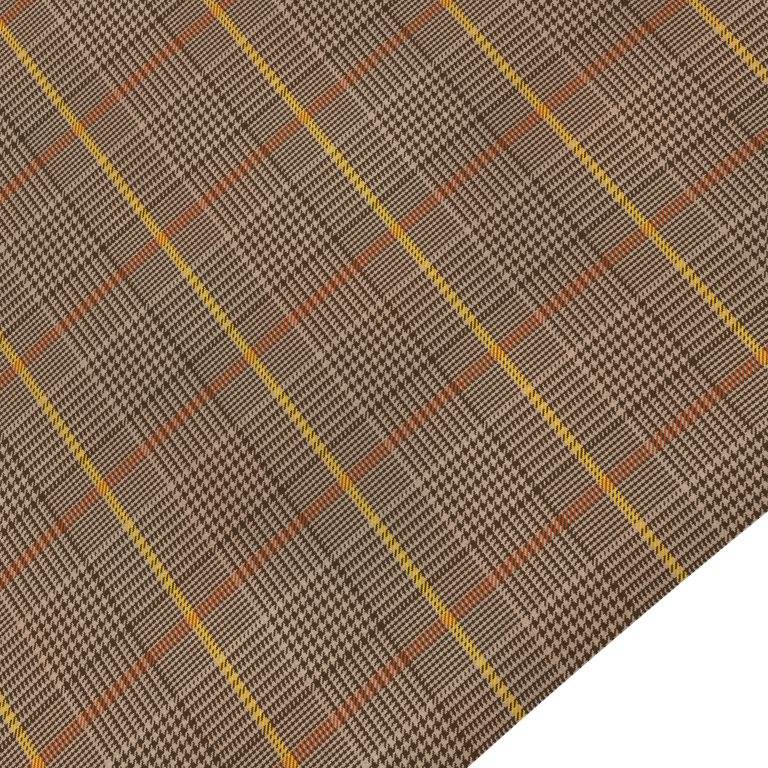
Give the GLSL for this texture, as a Shadertoy shader.

```glsl
const vec2 THREADS = vec2(160.0, 128.0);   // warp and weft threads per repeat
const vec2 WIDE_CENTRE = vec2(0.5, 0.53);  // middle of the four-and-four section
const vec2 WIDE_HALF = vec2(0.225, 0.25);  // half its extent
const vec2 ACCENT_HALF = vec2(4.0, 5.0);   // half widths of accents, in threads
const float CLOTH_EDGE = 5.665;            // weft coordinate of the cut edge
const int SAMPLES = 4;                     // antialiasing samples per axis
const float FILTER_WIDTH = 1.2;
const float THREAD_WEAR = 0.10;
const float CROSSING_WEAR = 0.14;
const float CLOTH_WEAR = 0.10;

const vec3 DARK = vec3(0.275, 0.200, 0.130);
const vec3 LIGHT = vec3(0.690, 0.615, 0.530);
const vec3 YELLOW = vec3(0.860, 0.710, 0.170);
const vec3 RED = vec3(0.600, 0.310, 0.170);
const vec3 BACKGROUND = vec3(1.0);

float hash(vec2 p) {
    return fract(sin(dot(p, vec2(127.1, 311.7))) * 43758.5453);
}

float noise(vec2 p) {
    vec2 i = floor(p), f = fract(p);
    f = f * f * (3.0 - 2.0 * f);
    return mix(mix(hash(i), hash(i + vec2(1, 0)), f.x),
               mix(hash(i + vec2(0, 1)), hash(i + vec2(1, 1)), f.x), f.y);
}

// Cloth coordinates: x counts yellow lines, y counts red lines.
// The quadratic terms give the slight fanning of the draped cloth.
vec2 clothCoords(vec2 p) {
    vec3 bend = vec3(p.x * p.x, p.x * p.y, p.y * p.y);
    return vec2(1.45 + dot(p, vec2(3.06, 2.40)) + dot(bend, vec3(-0.22, 0.30, 0.37)),
                3.695 + dot(p, vec2(3.13, -3.65)) + dot(bend, vec3(-0.50, 0.70, -0.60)));
}

// Colour of one thread: wide or narrow stripes, with an accent at each repeat.
vec3 threadColour(float index, float count, float centre, float halfWide,
                  float accentHalf, vec3 accent) {
    float place = fract((index + 0.5) / count);
    float fromLine = min(place, 1.0 - place) * count;
    if (fromLine < accentHalf) return accent;
    float group = abs(place - centre) < halfWide ? 4.0 : 2.0;
    return mod(index, 2.0 * group) < group ? DARK : LIGHT;
}

vec3 weave(vec2 cloth) {
    vec2 id = floor(cloth * THREADS);
    vec3 warp = threadColour(id.x, THREADS.x, WIDE_CENTRE.x, WIDE_HALF.x, ACCENT_HALF.x, YELLOW);
    vec3 weft = threadColour(id.y, THREADS.y, WIDE_CENTRE.y, WIDE_HALF.y, ACCENT_HALF.y, RED);

    // Two-over-two twill
    bool warpOnTop = mod(id.x + id.y, 4.0) < 2.0;
    float thread = hash(warpOnTop ? vec2(id.x, 3.0) : vec2(7.0, id.y));
    float wear = 1.0 + THREAD_WEAR * (thread - 0.5) + CROSSING_WEAR * (hash(id) - 0.5);
    return (warpOnTop ? warp : weft) * wear;
}

vec3 scene(vec2 p) {
    vec2 cloth = clothCoords(p);
    if (cloth.y > CLOTH_EDGE) return BACKGROUND;

    // Broad fading and a soft shadow along the cut edge
    float fade = 1.0 + CLOTH_WEAR * (noise(p * 6.0 + 9.0) - 0.5);
    fade *= 1.0 - 0.10 * smoothstep(CLOTH_EDGE - 0.5, CLOTH_EDGE, cloth.y);
    vec3 warmth = mix(vec3(1.0), vec3(1.04, 0.97, 0.96), noise(p * 9.0 + 30.0));
    return weave(cloth) * fade * warmth;
}

void mainImage(out vec4 fragColor, in vec2 fragCoord) {
    vec3 sum = vec3(0.0);
    for (int y = 0; y < SAMPLES; y++) {
        for (int x = 0; x < SAMPLES; x++) {
            vec2 offset = (vec2(x, y) + 0.5) / float(SAMPLES) - 0.5;
            vec2 p = (fragCoord + offset * FILTER_WIDTH) / iResolution.xy - 0.5;
            sum += scene(p);
        }
    }
    fragColor = vec4(sum / float(SAMPLES * SAMPLES), 1.0);
}
```
